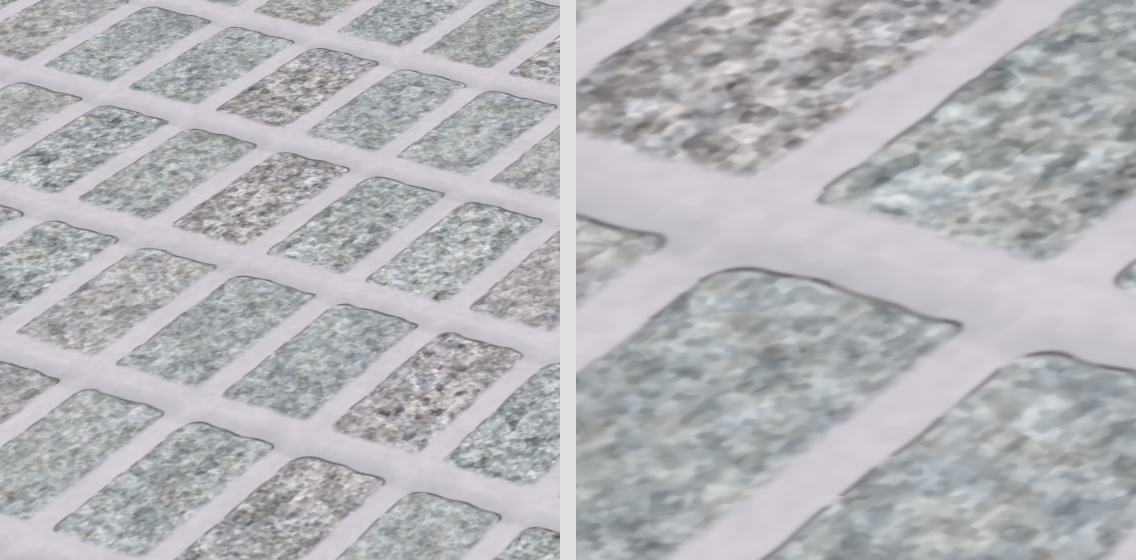
Left: the whole. Right: its middle third, enlarged.
Give the GLSL for this texture, as a Shadertoy shader.

```glsl
// Grey stone setts with wide pale mortar joints, seen in slanting perspective.

// Plane to canvas (y down): one unit across, one unit along, origin crossing.
const mat3 PAVING_VIEW = mat3(0.1452, 0.0365, -0.0127,
                             -0.2448, 0.1302, -0.063,
                              0.7161, 0.1029, 1.0);
const float SETT_ASPECT = 1.7;
const vec2 SETT_HALF = vec2(0.39, 0.685);
const float CORNER_RADIUS = 0.05;
const float WORN_CORNER_RADIUS = 0.13;
const vec2 EDGE_WOBBLE = vec2(0.004, 0.008);
const float LINE_WIDTH = 0.013;
const float GRAIN_STRENGTH = 0.31;
const float FLECK_STRENGTH = 0.10;

const vec3 MORTAR = vec3(0.822, 0.802, 0.832);
const vec3 MORTAR_SHADE = vec3(0.745, 0.73, 0.76);
const vec3 CREVICE = vec3(0.42, 0.41, 0.43);
const vec3 STONE_GREEN = vec3(0.685, 0.695, 0.69);
const vec3 STONE_PINK = vec3(0.685, 0.668, 0.682);
const vec3 STONE_BLUE = vec3(0.675, 0.70, 0.72);

float hash(vec2 p) {
    vec3 q = fract(p.xyx * vec3(0.1031, 0.1030, 0.0973));
    q += dot(q, q.yzx + 33.33);
    return fract((q.x + q.y) * q.z);
}

// Smooth cellular noise: random tones blended by distance to jittered points.
float grain(vec2 p) {
    vec2 cell = floor(p);
    float total = 0.0, weights = 0.0;
    for (int j = -1; j <= 1; j++)
    for (int i = -1; i <= 1; i++) {
        vec2 c = cell + vec2(i, j);
        vec2 jitter = 0.15 + 0.7 * vec2(hash(c + 17.3), hash(c + 71.9));
        vec2 r = c + jitter - p;
        float w = exp(-4.5 * dot(r, r));
        total += w * hash(c + 131.7);
        weights += w;
    }
    return total / weights;
}

float roundBox(vec2 p, vec2 halfSize, float radius) {
    vec2 q = abs(p) - halfSize + radius;
    return min(max(q.x, q.y), 0.0) + length(max(q, 0.0)) - radius;
}

vec3 stoneColor(vec2 id, vec2 plane) {
    // Tint and roughness of each sett
    float tone = cos(2.1 * (id.x + exp(-3.0 * id.y)));
    float amount = 0.55 + 0.45 * hash(id + 40.0);
    vec3 color = mix(STONE_GREEN, STONE_PINK, smoothstep(0.45, 0.95, tone) * amount);
    color = mix(color, STONE_BLUE, smoothstep(0.1, 0.6, -tone) * amount * 0.7);
    color += 0.025 * (hash(id + 9.0) - 0.5);
    float roughness = mix(0.7, 1.2, hash(id + 23.0));

    // Layered mineral grain, pale patches and dark flecks
    vec2 p = plane + 7.0 * id;
    float patches = grain(p * 4.0);
    float n = 0.35 * grain(p * 8.0) + 0.6 * grain(p * 17.0 + 3.0)
            + 0.65 * grain(p * 34.0 + 8.0) - 0.8;
    color += GRAIN_STRENGTH * roughness * n + 0.08 * (patches - 0.5);
    float fleck = smoothstep(0.58, 0.8, grain(p * 12.0 + 50.0));
    color -= FLECK_STRENGTH * roughness * fleck * (0.5 + patches);
    vec3 mineral = vec3(0.03, 0.0, -0.03) * (grain(p * 10.0 + 90.0) - 0.5);
    return color + mineral;
}

void mainImage(out vec4 fragColor, in vec2 fragCoord) {
    // Project the canvas onto the paving plane
    vec2 canvas = fragCoord / iResolution.xy;
    vec3 projected = inverse(PAVING_VIEW) * vec3(canvas.x, 1.0 - canvas.y, 1.0);
    vec2 grid = projected.xy / projected.z;
    vec2 id = floor(grid);
    vec2 scale = vec2(1.0, SETT_ASPECT);
    vec2 plane = grid * scale;
    vec2 local = (grid - id - 0.5) * scale;

    // Hand-laid, slightly uneven sett outline
    vec2 wobble = sin(plane.yx * 11.0 + 2.0 * sin(plane * 5.0))
                + 0.7 * sin(plane.yx * 24.0 + plane * 7.0);
    vec2 p = local + EDGE_WOBBLE * wobble;
    float radius = max(p.x, p.y) < 0.0 ? WORN_CORNER_RADIUS : CORNER_RADIUS;
    float d = roundBox(p, SETT_HALF, radius);
    float pixel = length(vec2(dFdx(plane.x), dFdy(plane.y)));

    // Far and left sides have crisp lips; near sides blend into mortar
    float farSide = smoothstep(0.10, 0.02, p.y + SETT_HALF.y);
    float leftSide = smoothstep(0.08, 0.0, p.x + SETT_HALF.x);
    float softness = mix(0.03, 0.012, max(farSide, leftSide)) + pixel * 0.6;
    float stoneMask = smoothstep(softness, -softness, d);

    // Mortar with a shaded slope above each far edge
    float slope = farSide * smoothstep(0.22, 0.01, d);
    vec3 mortar = mix(MORTAR, MORTAR_SHADE, 0.85 * slope);
    mortar += 0.03 * (grain(plane * 18.0) - 0.5) + 0.025 * (grain(plane * 5.0) - 0.5);

    vec3 color = mix(mortar, stoneColor(id, plane), stoneMask);

    // Broken dark crevice line
    float line = exp(-pow(d / LINE_WIDTH, 2.0));
    float broken = smoothstep(0.3, 0.6, grain(plane * 16.0 + 30.0));
    float crevice = max(farSide * mix(0.55, 0.9, broken), leftSide * mix(0.1, 0.55, broken));
    color = mix(color, CREVICE, line * crevice);

    fragColor = vec4(clamp(color, 0.0, 1.0), 1.0);
}
```
